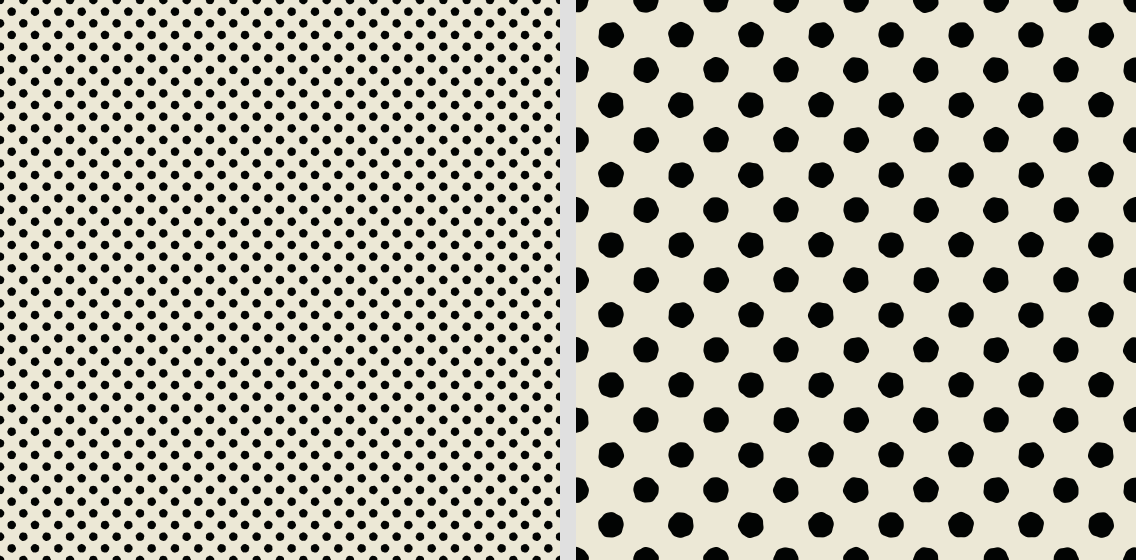
Left, the full canvas; right, a detail of the centre.
Write a WebGL 2 fragment shader that draws this pattern.

```glsl
#version 300 es
precision highp float;
// Small black polka dots in a staggered grid on a cream ground.

uniform vec2 u_resolution;
out vec4 fragColor;

const float REPEATS = 24.0;      // cells across and down
const float DOT_RADIUS = 0.181;  // in cells
const float EDGE_WOBBLE = 0.004; // slight unevenness of the outline, in cells
const float TAU = 6.2831853;
const vec3 CREAM = vec3(0.925, 0.910, 0.840);
const vec3 BLACK = vec3(0.008, 0.016, 0.010);

float hash(vec2 p) {
    return fract(sin(dot(p, vec2(127.1, 311.7))) * 43758.5453);
}

// Signed distance to the nearest dot of a square grid shifted by offset.
float dotGrid(vec2 p, vec2 offset, float radius, float wobble) {
    vec2 q = p - offset;
    vec2 cell = floor(q + 0.5);
    vec2 d = q - cell;
    // Wrapped cell numbers keep the outlines equal on opposite edges.
    float phase = TAU * hash(mod(cell, REPEATS) + offset);
    float angle = atan(d.y, d.x + 1e-6);
    float uneven = sin(5.0 * angle + phase) + 0.6 * sin(9.0 * angle - 2.0 * phase);
    return length(d) - radius - wobble * uneven;
}

// Coverage of a shape, smoothed over one pixel.
float coverage(float dist, float pixel) {
    return clamp(0.5 - dist / pixel, 0.0, 1.0);
}

void main() {
    vec2 p = gl_FragCoord.xy / u_resolution * REPEATS;
    float pixel = REPEATS / min(u_resolution.x, u_resolution.y);

    // Dots on the cell corners and in the cell centres
    float corners = dotGrid(p, vec2(0.0), DOT_RADIUS, EDGE_WOBBLE);
    float centres = dotGrid(p, vec2(0.5), DOT_RADIUS, EDGE_WOBBLE);
    float ink = coverage(min(corners, centres), pixel);

    fragColor = vec4(mix(CREAM, BLACK, ink), 1.0);
}
```
